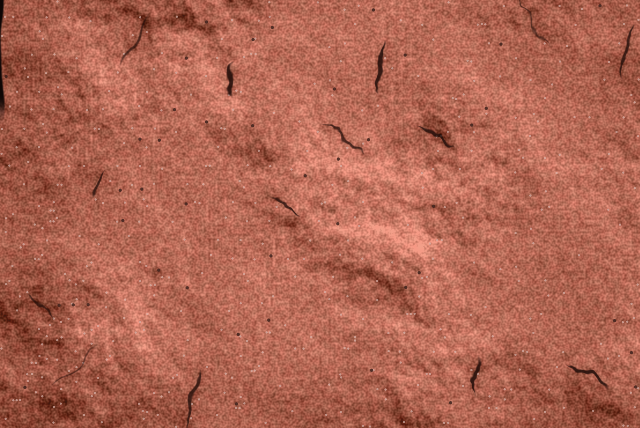
Reproduce this texture procedurally as a WebGL 1 fragment shader.

```glsl
precision highp float;
uniform vec2 u_resolution;

vec2 hash2(vec2 p) {
  vec2 q = vec2(dot(p, vec2(127.1, 311.7)), dot(p, vec2(269.5, 183.3)));
  return fract(sin(q) * 43758.545);
}

float cornerSlope(vec2 cell, vec2 offset) {
  float angle = 6.2832 * hash2(cell).x;
  return dot(vec2(cos(angle), sin(angle)), offset);
}

float gradientNoise(vec2 p) {
  vec2 i = floor(p), f = fract(p), e = vec2(1.0, 0.0);
  vec2 u = f * f * f * (f * (f * 6.0 - 15.0) + 10.0);
  float low = mix(cornerSlope(i, f), cornerSlope(i + e, f - e), u.x);
  float high = mix(cornerSlope(i + e.yx, f - e.yx), cornerSlope(i + 1.0, f - 1.0), u.x);
  return mix(low, high, u.y);
}

// Rough stone height, with every octave equally steep
float stoneHeight(vec2 p) {
  float height = 0.0, frequency = 3.5;
  for (int i = 0; i < 5; i++) {
    height += gradientNoise(p * frequency + 13.7 * float(i)) / frequency;
    p = mat2(0.8, -0.6, 0.6, 0.8) * p;
    frequency *= 2.1;
  }
  return height;
}

// Tapered, bent fissures: x is the dark core, y the soft shade around it
vec2 fissures(vec2 p) {
  vec2 result = vec2(0.0);
  p += 0.018 * vec2(gradientNoise(p * 17.0), gradientNoise(p * 17.0 + 40.0));
  p += 0.006 * gradientNoise(p * 55.0);
  for (int i = 0; i < 14; i++) {
    float k = float(i);
    vec2 place = hash2(vec2(k, 7.0)), form = hash2(vec2(k, 31.0));
    vec2 center = vec2(1.5 * fract(k * 0.618 + 0.12), place.y);
    float angle = (place.x < 0.6 ? 1.1 : -0.8) + 0.9 * (form.x - 0.5);
    vec2 axis = vec2(cos(angle), sin(angle)), d = p - center;
    vec2 q = vec2(dot(d, axis), dot(d, vec2(-axis.y, axis.x)));
    float along = q.x / mix(0.03, 0.075, form.y);
    float taper = 1.0 - along * along;
    float edge = abs(q.y + 5.0 * (form.x - 0.5) * q.x * q.x) - 0.004 * taper * form.x;
    float fade = smoothstep(-0.3, 0.5, taper);
    result.x = max(result.x, fade * (1.0 - smoothstep(-0.001, 0.0035, edge)) * mix(0.5, 1.0, form.x));
    result.y = max(result.y, fade * exp(-70.0 * max(edge, 0.0)));
  }
  return result;
}

// Sparse round specks, one at most in each cell
float specks(vec2 p, float frequency, float share, float radius) {
  vec2 cell = floor(p * frequency);
  vec2 random = hash2(cell + 71.0);
  vec2 center = 0.3 + 0.4 * hash2(cell + 19.0);
  float dist = length(fract(p * frequency) - center);
  return step(random.x, share) * (1.0 - smoothstep(radius * 0.5, radius, dist));
}

void main() {
  vec2 p = gl_FragCoord.xy / u_resolution.y;

  // Relief lit from the upper right, stronger in patches
  vec2 warped = p + 0.05 * vec2(gradientNoise(p * 4.0 + 5.0), gradientNoise(p * 4.0 + 25.0));
  vec2 toLight = 0.006 * vec2(0.45, 0.89);
  float slope = (stoneHeight(warped - toLight) - stoneHeight(warped + toLight)) / 0.012;
  float roughness = clamp(0.9 + 1.6 * gradientNoise(p * 2.7 + 60.0), 0.35, 1.6);
  float relief = slope * roughness;
  relief -= 0.5 * max(-relief - 0.8, 0.0);

  // Broad light, brightest right of the middle
  vec2 fromCenter = (p - vec2(0.85, 0.55)) * vec2(0.9, 1.1);
  float tone = 0.06 - 0.2 * dot(fromCenter, fromCenter);
  tone += 0.05 * gradientNoise(p * 5.0 + 90.0) + 0.036 * relief;

  // Sandy grain
  tone += 0.2 * gradientNoise(p * 185.0) + 0.13 * gradientNoise(p * 90.0 + 9.0);
  tone += 0.06 * gradientNoise(p * 40.0 + 33.0);

  vec2 fissure = fissures(p);
  tone -= 0.07 * fissure.y;

  // Red sandstone with slight shifts of hue
  vec3 color = vec3(0.69, 0.395, 0.32) + min(tone, 0.27) * vec3(1.0, 0.8, 0.77);
  color += vec3(-0.01, 0.015, 0.01) * 2.0 * gradientNoise(p * 60.0 + 7.0);
  color = max(color, vec3(0.25, 0.1, 0.06));

  // Mineral glints, dark pits, fissures and the shadowed left edge
  color = mix(color, vec3(0.86, 0.72, 0.69), 0.65 * specks(p, 115.0, 0.025, 0.4));
  color = mix(color, vec3(0.22, 0.12, 0.1), 0.8 * specks(p, 26.0, 0.025, 0.13));
  color = mix(color, vec3(0.13, 0.05, 0.035), 0.9 * fissure.x);
  float rim = 0.007 + 0.012 * gradientNoise(vec2(p.y * 9.0, 3.5));
  float edgeShadow = (1.0 - smoothstep(rim - 0.003, rim + 0.003, p.x)) * smoothstep(0.7, 0.78, p.y);
  color = mix(color, vec3(0.06, 0.025, 0.02), edgeShadow);

  gl_FragColor = vec4(color, 1.0);
}
```
